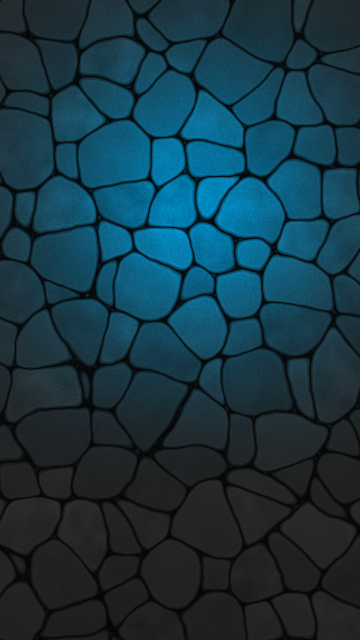
A WebGL 2 fragment shader for this texture:

```glsl
#version 300 es
precision highp float;
// Rounded paving stones in dark grout, lit by a soft blue glow above the middle.
uniform vec2 u_resolution;
out vec4 fragColor;

const float STONES_ACROSS = 7.8;
const vec2 GLOW_CENTER = vec2(0.54, 1.21);   // in canvas widths
const float GLOW_RADIUS = 0.405;
const vec3 SLATE = vec3(0.137, 0.140, 0.142);
const vec3 BLUE = vec3(0.0, 0.515, 0.725);
const vec3 GROUT = vec3(0.016, 0.022, 0.023);

vec2 hash2(vec2 p) {
  vec3 q = fract(p.xyx * vec3(0.1031, 0.1030, 0.0973));
  q += dot(q, q.yzx + 33.33);
  return fract((q.xx + q.yz) * q.zy);
}

// Gradient noise, roughly -0.7 to 0.7
float cornerSlope(vec2 cell, vec2 offset) {
  float angle = 6.2832 * hash2(cell).x;
  return dot(vec2(cos(angle), sin(angle)), offset);
}

float gradientNoise(vec2 p) {
  vec2 i = floor(p), f = fract(p);
  vec2 u = f * f * f * (f * (f * 6.0 - 15.0) + 10.0);
  vec2 e = vec2(1.0, 0.0);
  float low = mix(cornerSlope(i, f), cornerSlope(i + e, f - e), u.x);
  float high = mix(cornerSlope(i + e.yx, f - e.yx), cornerSlope(i + e.xx, f - e.xx), u.x);
  return mix(low, high, u.y);
}

float fbm(vec2 p) {
  float sum = 0.0, gain = 0.6;
  for (int i = 0; i < 4; i++) {
    sum += gain * gradientNoise(p);
    p = mat2(1.6, 1.2, -1.2, 1.6) * p + 7.3;
    gain *= 0.5;
  }
  return sum;
}

// Seed position in xy and size weight in z
vec3 stoneSeed(vec2 cell) {
  float size = hash2(cell + 71.7).x;
  return vec3(cell + 0.5 + 0.84 * (hash2(cell + 19.0) - 0.5), 0.55 * size * size);
}

// Weighted Voronoi cells with rounded corners.
// Returns the inner edge distance in x and the cell in yz.
vec3 stoneField(vec2 p, float sharpness) {
  vec2 base = floor(p), nearestCell = base;
  vec3 nearest = vec3(0.0);
  float best = 1e5;
  for (int y = -2; y <= 2; y++)
  for (int x = -2; x <= 2; x++) {
    vec2 cell = base + vec2(x, y);
    vec3 seed = stoneSeed(cell);
    float power = dot(p - seed.xy, p - seed.xy) - seed.z;
    if (power < best) { best = power; nearest = seed; nearestCell = cell; }
  }
  float total = 0.0;
  for (int y = -2; y <= 2; y++)
  for (int x = -2; x <= 2; x++) {
    if (x == 0 && y == 0) continue;
    vec3 seed = stoneSeed(nearestCell + vec2(x, y));
    float power = dot(p - seed.xy, p - seed.xy) - seed.z;
    float edge = (power - best) / (2.0 * length(seed.xy - nearest.xy));
    total += exp(-sharpness * edge);
  }
  return vec3(-log(total) / sharpness, nearestCell);
}

// Radial glow that dies out towards the lower third
float glowAmount(vec2 p) {
  float r = length(p - GLOW_CENTER) / GLOW_RADIUS;
  return exp(-pow(r, 1.75)) * smoothstep(0.36, 0.70, p.y);
}

// Stone surface: tone, mottling, grain, dark rim and thin lit bevel
float stoneShade(vec2 p, vec2 cell, float depth, float heightInCell) {
  vec2 id = hash2(cell + 5.0);
  float tone = 0.90 + 0.2 * id.x;
  float mottle = 0.08 + 0.3 * id.y * id.y;
  float surface = 1.0 + mottle * fbm(p * 13.0 + id * 40.0);
  surface += 0.11 * gradientNoise(p * 140.0);
  float rim = mix(0.62, 1.0, smoothstep(0.0, 0.065, depth));
  float bevel = 0.09 * exp(-pow((depth - 0.05) / 0.022, 2.0));
  return tone * surface * (rim + bevel) * (1.0 + 0.05 * clamp(heightInCell, -1.0, 1.0));
}

void main() {
  vec2 p = gl_FragCoord.xy / u_resolution.x;
  float pixel = STONES_ACROSS / u_resolution.x;

  // Bend the grid so the stones have uneven, curved outlines
  vec2 q = p * STONES_ACROSS;
  q += 0.32 * vec2(gradientNoise(q * 0.8), gradientNoise(q * 0.8 + 31.0));
  q += 0.03 * vec2(gradientNoise(q * 3.5 + 9.0), gradientNoise(q * 3.5 + 57.0));
  vec3 stone = stoneField(q, 19.0);
  float depth = stone.x - 0.012;

  vec3 light = mix(SLATE, BLUE, glowAmount(p));
  float heightInCell = q.y - stoneSeed(stone.yz).y;
  vec3 stoneColor = light * stoneShade(p, stone.yz, depth, heightInCell);

  // Gritty grout catches a little of the glow
  float grit = smoothstep(0.0, 0.4, gradientNoise(p * 85.0) + 0.4 * fbm(p * 30.0));
  vec3 groutColor = GROUT + light * (0.05 + 0.45 * grit * smoothstep(0.0, -0.05, depth));

  float cover = smoothstep(-0.7 * pixel, 0.7 * pixel, depth);
  vec3 color = mix(groutColor, stoneColor, cover);
  color *= 0.92 + 0.08 * smoothstep(0.0, 0.45, p.y);
  fragColor = vec4(color, 1.0);
}
```
